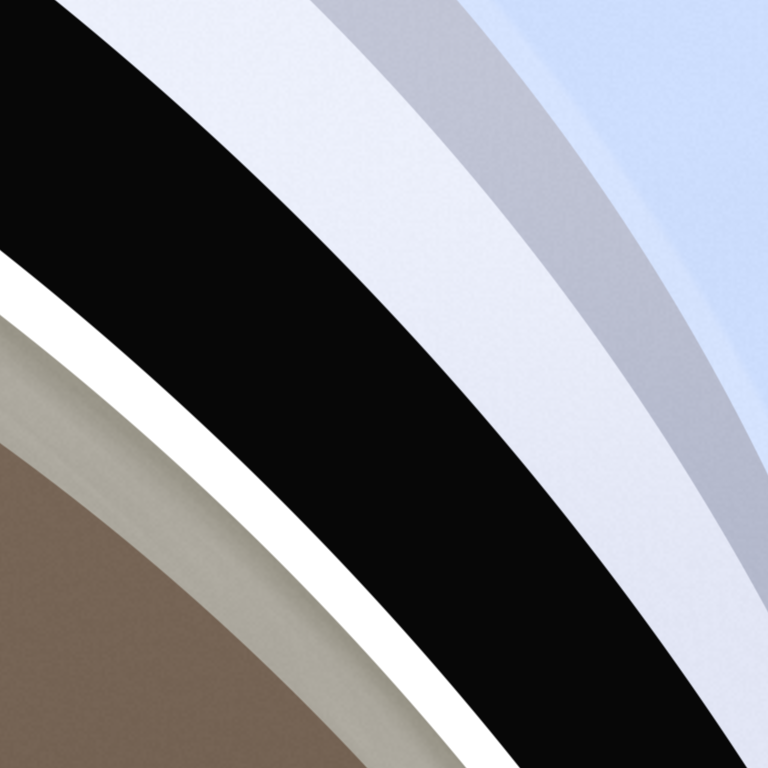
A WebGL 1 fragment shader for this background:

```glsl
precision highp float;
// Sweeping curved bands, from pale sky down to a warm brown corner.
// Each edge is a shallow arc given by its two ends and its bulge; the bands
// are layered from the outside in, with soft tints, streaks and fine grain.

uniform vec2 u_resolution;

#define EDGE_SOFTNESS 0.0016
#define GRAIN_SCALE 260.0
#define GRAIN_AMOUNT 0.016
#define STREAK_SCALE 130.0
#define STREAK_AMOUNT 0.018
#define HAZE_WIDTH 0.036

float hash(vec2 p) {
  return fract(sin(dot(p, vec2(127.1, 311.7))) * 43758.545);
}

float noise(vec2 p) {
  vec2 cell = floor(p);
  vec2 f = fract(p);
  f = f * f * (3.0 - 2.0 * f);
  float low = mix(hash(cell), hash(cell + vec2(1.0, 0.0)), f.x);
  float high = mix(hash(cell + vec2(0.0, 1.0)), hash(cell + 1.0), f.x);
  return mix(low, high, f.y);
}

// Signed distance to a shallow arc from a to b: negative on the lower left.
float arc(vec2 p, vec2 a, vec2 b, float bulge) {
  float span = length(b - a);
  vec2 dir = (b - a) / span;
  float t = dot(p - a, dir) / span;
  return dot(p - a, vec2(-dir.y, dir.x)) - 4.0 * bulge * t * (1.0 - t);
}

// Coverage of the region on the lower left of an edge.
float inside(float d) {
  return 1.0 - smoothstep(-EDGE_SOFTNESS, EDGE_SOFTNESS, d);
}

void main() {
  vec2 p = gl_FragCoord.xy / u_resolution;

  // Band edges, outermost first
  float skyEdge   = arc(p, vec2(0.595, 1.0), vec2(1.0, 0.3815), 0.0238);
  float shadeEdge = arc(p, vec2(0.4036, 1.0), vec2(1.0, 0.203), 0.0365);
  float blackEdge = arc(p, vec2(0.0716, 1.0), vec2(0.9727, 0.0), 0.0527);
  float whiteEdge = arc(p, vec2(0.0, 0.6745), vec2(0.677, 0.0), 0.0273);
  float stoneEdge = arc(p, vec2(0.0, 0.590), vec2(0.607, 0.0), 0.0234);
  float brownEdge = arc(p, vec2(0.0, 0.423), vec2(0.478, 0.0), 0.0156);

  // Sky with a paler strip along its rim
  vec3 sky = mix(vec3(0.835, 0.89, 0.995), vec3(0.80, 0.867, 0.992),
                 smoothstep(HAZE_WIDTH - 0.008, HAZE_WIDTH + 0.008, skyEdge));
  sky += 0.012 * (noise(p * 7.0) - 0.5);

  // Cool shade and lavender, both dimming downward
  vec3 shade = mix(vec3(0.705, 0.725, 0.80), vec3(0.755, 0.77, 0.835),
                   smoothstep(0.25, 1.0, p.y));
  vec3 lavender = mix(vec3(0.885, 0.90, 0.96), vec3(0.925, 0.94, 0.985),
                      smoothstep(0.1, 0.9, p.y));

  // Stone band: darker by the white rim, streaked along the curve
  float depth = clamp(stoneEdge / (stoneEdge - brownEdge), 0.0, 1.0);
  vec3 stone = mix(vec3(0.595, 0.58, 0.53), vec3(0.675, 0.66, 0.62),
                   smoothstep(0.0, 0.45, depth));
  float streak = noise(vec2(stoneEdge * STREAK_SCALE, (p.x - p.y) * 5.0));
  stone += STREAK_AMOUNT * (streak - 0.5);

  vec3 brown = mix(vec3(0.455, 0.385, 0.325), vec3(0.47, 0.40, 0.34), p.y * 2.0);

  // Layer the bands, then add grain to the tinted surfaces
  float black = inside(blackEdge);
  float stoneCover = inside(stoneEdge);
  vec3 color = mix(sky, shade, inside(skyEdge));
  color = mix(color, lavender, inside(shadeEdge));
  color = mix(color, vec3(0.027), black);
  color = mix(color, vec3(1.0), inside(whiteEdge));
  color = mix(color, stone, stoneCover);
  color = mix(color, brown, inside(brownEdge));

  float tinted = 1.0 - black + stoneCover;
  color += GRAIN_AMOUNT * tinted * (noise(p * GRAIN_SCALE) - 0.5);
  gl_FragColor = vec4(color, 1.0);
}
```
